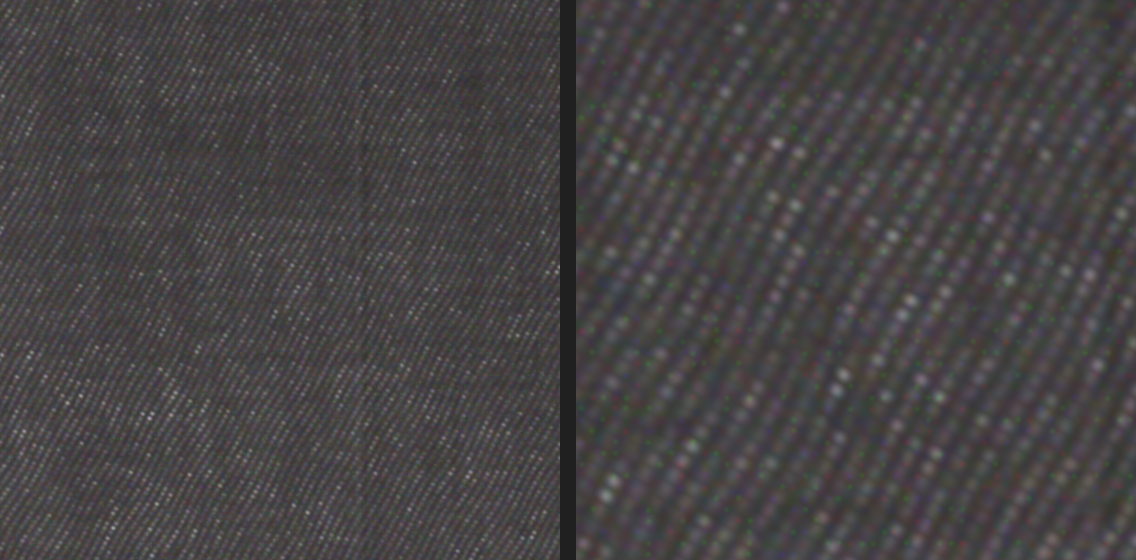
Left: the whole. Right: its middle third, enlarged.
Reproduce this texture procedurally as a WebGL 2 fragment shader.

```glsl
#version 300 es
precision highp float;
// Dark worn denim: steep twill ribs of uneven pale stitches, with coloured grain and a faint seam.
uniform vec2 u_resolution;
out vec4 outColor;

const vec2 RIBS = vec2(61.0, 35.0);        // twill ribs across and down
const float STITCHES = 98.0;               // stitches along a rib of unit length
const float WOBBLE = 0.13;                 // rib drift, in rib widths
const float RIB_WIDTH = 0.21;              // soft half width, in rib widths
const vec3 GROUND = vec3(0.240, 0.227, 0.231);
const vec3 YARN = vec3(0.094, 0.092, 0.096);
const vec3 PALE_YARN = vec3(0.185, 0.188, 0.183);
const float CHROMA = 0.085;                // strength of coloured grain
const float LUMA_GRAIN = 0.045;
const float GRAIN_CELLS = 190.0;
const float SPECK_CELLS = 150.0;
const float SPECK_SHARE = 0.26;
const float SPECK_RADIUS = 0.42;           // in speck cells
const float SEAM_X = 0.638;

float hash(vec2 p) {
    vec3 q = fract(vec3(p.xyx) * 0.1031);
    q += dot(q, q.yzx + 33.33);
    return fract((q.x + q.y) * q.z);
}

vec3 hash3(vec2 p) {
    return vec3(hash(p), hash(p + 71.3), hash(p + 139.7));
}

vec3 smoothNoise(vec2 p) {
    vec2 i = floor(p), f = fract(p);
    f = f * f * (3.0 - 2.0 * f);
    vec3 low = mix(hash3(i), hash3(i + vec2(1, 0)), f.x);
    vec3 high = mix(hash3(i + vec2(0, 1)), hash3(i + vec2(1, 1)), f.x);
    return mix(low, high, f.y);
}

// Pale stitches strung along each diagonal rib
vec3 twill(vec2 uv, float wear) {
    float drift = sin(uv.y * 17.0 + 2.0 * sin(uv.x * 9.0)) + sin(uv.x * 31.0 + uv.y * 23.0);
    float phase = uv.x * RIBS.x - uv.y * RIBS.y + WOBBLE * drift;
    float rib = floor(phase) + 100.0;
    float offset = (fract(phase) - 0.5) / RIB_WIDTH;
    float profile = exp(-0.5 * offset * offset);

    vec2 ribDirection = normalize(RIBS.yx);
    float along = dot(uv, ribDirection) * STITCHES + 3.0 * hash(vec2(rib, 5.0));
    float row = floor(along);
    float bead = sin(3.14159 * fract(along));
    float stitch = hash(vec2(rib, row));
    float next = hash(vec2(rib, row + 1.0));
    float run = mix(stitch, next, smoothstep(0.0, 1.0, fract(along)));
    float thread = hash(vec2(rib, floor(row / 4.0) + 300.0));
    float body = (0.6 + 0.4 * bead) * (0.25 + 0.75 * run + 0.25 * thread);
    float highlight = bead * bead * pow(stitch, 7.0) * (0.35 + 0.65 * thread);
    return profile * wear * (YARN * body + PALE_YARN * highlight);
}

// Sparse red, green and blue specks at jittered cell points
vec3 specks(vec2 uv) {
    vec2 p = uv * SPECK_CELLS;
    vec2 cell = floor(p);
    vec3 seed = hash3(cell + 17.0);
    vec2 center = 0.42 + 0.16 * seed.xy;
    float spot = 1.0 - smoothstep(0.0, SPECK_RADIUS, distance(fract(p), center));
    float pick = hash(cell + 401.0);
    vec3 tint = pick < 0.5 ? vec3(-0.02, 0.085, -0.03)
              : pick < 0.75 ? vec3(0.085, -0.02, -0.01) : vec3(0.01, -0.01, 0.09);
    return tint * spot * step(seed.z, SPECK_SHARE);
}

// Pale vertical seam line with a dark edge on its right
float seam(vec2 uv) {
    float x = uv.x - SEAM_X - 0.002 * sin(uv.y * 5.0);
    float pale = exp(-pow(x / 0.005, 2.0));
    float dark = exp(-pow((x - 0.014) / 0.006, 2.0));
    return 0.020 * pale - 0.024 * dark;
}

void main() {
    vec2 uv = gl_FragCoord.xy / u_resolution;

    // Broad wear, stronger toward the lower left
    float patches = smoothNoise(uv * 7.0).x + 0.6 * smoothNoise(uv * 19.0 + 40.0).y - 0.8;
    float wear = 1.02 + 0.55 * patches + 0.22 * (0.5 - uv.y) - 0.12 * (uv.x - 0.5);

    // Faint uneven warp and weft threads
    float warp = smoothNoise(vec2(uv.x * 70.0, uv.y * 4.0) + 80.0).x - 0.5;
    float weft = smoothNoise(vec2(uv.x * 5.0, uv.y * 80.0) + 190.0).y - 0.5;

    // Grain split into hue and brightness
    vec3 grain = smoothNoise(uv * GRAIN_CELLS) - 0.5;
    float luma = dot(grain, vec3(0.30, 0.59, 0.11));
    vec3 hue = (grain - luma) * vec3(0.8, 0.6, 0.9);

    vec3 color = GROUND + twill(uv, wear);
    color += 0.024 * (warp + weft) + seam(uv) * vec3(0.9, 0.95, 1.15);
    color += CHROMA * hue + LUMA_GRAIN * luma + specks(uv);
    color *= 1.0 + 0.08 * (0.5 - uv.y) - 0.05 * (uv.x - 0.5) + 0.03 * patches;
    outColor = vec4(clamp(color, 0.0, 1.0), 1.0);
}
```
